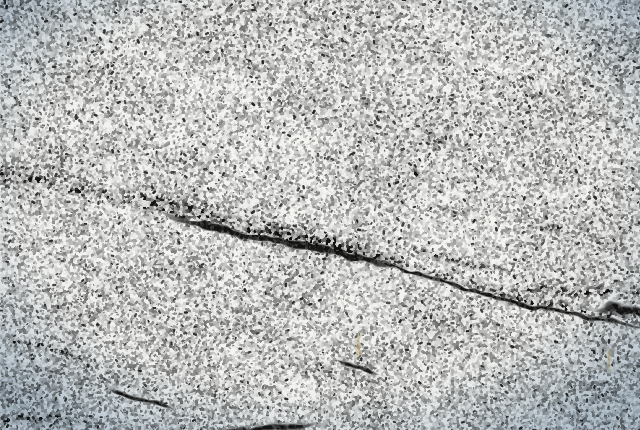
A Shadertoy shader for this texture:

```glsl
// Pale speckled granite crossed by a thin, dark, sloping mineral vein.
// Cellular noise makes the grey grains, scattered discs the black specks,
// and tapered ragged segments the veins and their smoky borders.

const vec3 QUARTZ = vec3(0.955, 0.957, 0.955);
const vec3 MICA = vec3(0.07, 0.07, 0.065);
const vec3 RUST = vec3(0.80, 0.68, 0.42);
const vec3 EDGE_TINT = vec3(0.74, 0.80, 0.85);

vec3 hash3(vec2 cell) {
    vec3 h = fract(cell.xyx * vec3(0.1031, 0.1030, 0.0973));
    h += dot(h, h.yxz + 33.33);
    return fract((h.xxy + h.yzz) * h.zyx);
}

float valueNoise(vec2 p) {
    vec2 cell = floor(p), f = fract(p);
    f = f * f * (3.0 - 2.0 * f);
    float low = mix(hash3(cell).x, hash3(cell + vec2(1, 0)).x, f.x);
    float high = mix(hash3(cell + vec2(0, 1)).x, hash3(cell + 1.0).x, f.x);
    return mix(low, high, f.y);
}

float layeredNoise(vec2 p) {
    float sum = 0.0, weight = 0.5;
    for (int i = 0; i < 4; i++) {
        sum += weight * valueNoise(p);
        p = mat2(1.6, 1.2, -1.2, 1.6) * p + 7.3;
        weight *= 0.5;
    }
    return sum / 0.9375;
}

// Softly joined cells, each with its own darkness; most are pale.
float grainTone(vec2 p, float sharpness) {
    vec2 cell = floor(p);
    float sum = 0.0, total = 0.0;
    for (int y = -1; y <= 1; y++)
    for (int x = -1; x <= 1; x++) {
        vec2 id = cell + vec2(x, y);
        vec3 h = hash3(id);
        vec2 d = p - id - h.xy;
        float w = exp(-sharpness * dot(d, d));
        sum += w * h.z * h.z;
        total += w;
    }
    return sum / total;
}

// Scattered uneven discs; size is a share of the cell, blur the edge width.
float specks(vec2 p, float density, float size, float blur) {
    vec2 cell = floor(p);
    float cover = 0.0;
    for (int y = -1; y <= 1; y++)
    for (int x = -1; x <= 1; x++) {
        vec2 id = cell + vec2(x, y);
        vec3 h = hash3(id + 51.0), g = hash3(id + 137.0);
        vec2 d = p - id - h.xy;
        float angle = 6.283 * g.x;
        float uneven = 1.0 + 0.3 * cos(2.0 * (atan(d.y, d.x + 1e-5) - angle));
        float radius = size * (0.6 + 0.6 * g.y) * uneven;
        float disc = 1.0 - smoothstep(radius - blur, radius + blur, length(d));
        float present = 1.0 - smoothstep(density - 0.04, density + 0.04, h.z);
        cover = max(cover, disc * present * (0.55 + 0.45 * g.z));
    }
    return cover;
}

// Tapered segment from a to b; softness 0 is crisp, 1 fades from its middle.
float streak(vec2 p, vec2 a, vec2 b, float halfWidth, float softness, float blur) {
    vec2 along = b - a, d = p - a;
    float t = dot(d, along) / dot(along, along);
    float across = abs(along.x * d.y - along.y * d.x) / length(along);
    float taper = smoothstep(0.0, 0.25, t) * (1.0 - smoothstep(0.75, 1.0, t));
    float ragged = 0.45 + 1.1 * valueNoise(p * vec2(60.0, 90.0) + a * 31.0);
    float w = halfWidth * taper * ragged;
    return taper * (1.0 - smoothstep(w * (1.0 - softness) - blur, w + blur, across));
}

void mainImage(out vec4 fragColor, in vec2 fragCoord) {
    vec2 p = fragCoord / iResolution.y;
    float aspect = iResolution.x / iResolution.y;
    float blur = max(0.7 / iResolution.y, 0.0012);

    // Bent space for the veins
    vec2 q = p;
    q.x *= 1.488 / aspect;
    q.y += 0.007 * cos(9.0 * (q.x - 0.5)) + 0.002 * sin(47.0 * q.x);
    q.y += 0.008 * (valueNoise(q * 38.0) - 0.5);

    // Crisp dark veins
    float vein = streak(q, vec2(0.30, 0.526), vec2(1.02, 0.348), 0.010, 0.4, blur);
    vein = max(vein, streak(q, vec2(0.70, 0.427), vec2(1.62, 0.200), 0.0055, 0.5, blur));
    vein = max(vein, streak(q, vec2(1.36, 0.282), vec2(1.62, 0.250), 0.016, 0.5, blur));
    vein = max(vein, streak(q, vec2(0.77, 0.163), vec2(0.89, 0.117), 0.008, 0.6, blur));
    vein = max(vein, streak(q, vec2(0.23, 0.098), vec2(0.43, 0.044), 0.006, 0.6, blur));
    vein = max(vein, streak(q, vec2(0.49, 0.006), vec2(0.76, 0.010), 0.009, 0.5, blur));

    // Smoky borders and faint branches
    float smoke = streak(q, vec2(0.22, 0.575), vec2(0.98, 0.370), 0.034, 1.0, blur);
    smoke += 0.8 * streak(q, vec2(-0.15, 0.625), vec2(0.48, 0.490), 0.022, 1.0, blur);
    smoke += 0.6 * streak(q, vec2(0.70, 0.438), vec2(1.60, 0.215), 0.020, 1.0, blur);
    smoke += 0.8 * streak(q, vec2(0.92, 0.424), vec2(1.22, 0.368), 0.014, 1.0, blur);
    smoke += 0.8 * streak(q, vec2(1.15, 0.340), vec2(1.65, 0.300), 0.016, 1.0, blur);
    smoke += 0.7 * streak(q, vec2(-0.08, 0.235), vec2(0.24, 0.150), 0.010, 1.0, blur);
    smoke += 0.7 * streak(q, vec2(-0.10, 0.038), vec2(0.26, 0.006), 0.014, 1.0, blur);
    smoke += 0.7 * streak(q, vec2(0.88, 0.608), vec2(1.00, 0.590), 0.012, 1.0, blur);
    smoke += 0.7 * streak(q, vec2(1.22, 0.488), vec2(1.33, 0.468), 0.010, 1.0, blur);

    // Grains and specks, thicker in cloudy patches and towards the bottom
    float cloud = layeredNoise(vec2(p.x, p.y + 0.25 * p.x) * vec2(7.0, 15.0)) - 0.5;
    float lower = 1.0 - smoothstep(0.1, 0.65, p.y + 0.25 * p.x);
    float tone = grainTone(p * 165.0, 13.0);
    float dark = tone * (0.54 + 0.35 * cloud + 0.06 * lower) + 0.12 * cloud;
    dark += smoke * (0.12 + 0.75 * tone);
    float coarse = specks(p * 66.0, 0.33 + 0.4 * cloud, 0.25 - 0.03 * lower, 66.0 * blur);
    float fine = specks(p * 112.0 + 9.0, 0.24 + 0.16 * lower + 0.3 * smoke, 0.25, 112.0 * blur);
    dark = max(dark, max(0.92 * coarse, 0.66 * fine));
    dark = max(dark, vein * (1.02 - 0.3 * tone));

    // Colour, rust marks and cool darker corners
    vec3 color = mix(QUARTZ, MICA, clamp(dark, 0.0, 1.0));
    float rust = streak(p, vec2(0.835, 0.235), vec2(0.833, 0.160), 0.006, 1.0, blur);
    rust += streak(p, vec2(1.417, 0.195), vec2(1.415, 0.130), 0.005, 1.0, blur);
    color = mix(color, RUST, 0.6 * min(rust, 1.0));
    vec2 fromCentre = (fragCoord / iResolution.xy - vec2(0.5, 0.55)) * 2.0;
    float corner = smoothstep(0.7, 1.9, dot(fromCentre, fromCentre));
    color *= mix(vec3(1.0, 1.0, 0.99), EDGE_TINT, corner);
    fragColor = vec4(color, 1.0);
}
```
